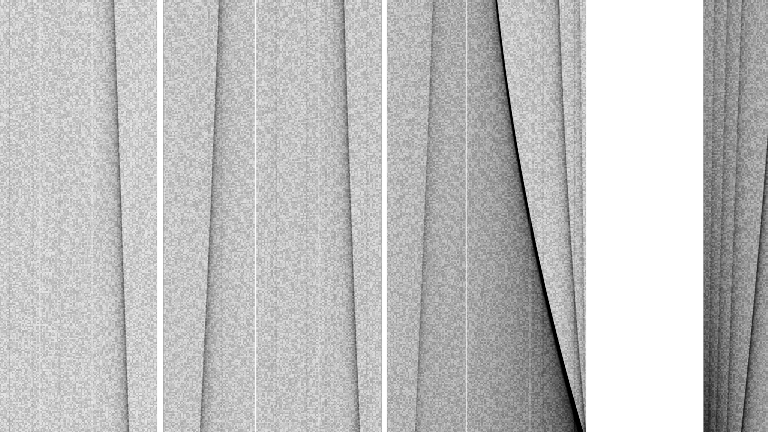
Reproduce this background procedurally as a WebGL 1 fragment shader.

```glsl
precision highp float;
// Grainy grey density plot: tall panels parted by white gaps, crossed by
// slanted dark folds. Each fold is a parabola with one sharp side and a quick
// fade on the other; fine upright streaks and sine-hash grain cover the panels.

uniform vec2 u_resolution;

#define GRAIN_CELLS vec2(512.0, 288.0)
#define GRAIN_AMOUNT 0.205
#define STREAK_COUNT 56
#define STREAK_DEPTH 0.10
#define FOLD_CORE 0.0011
#define FOLD_FADE 0.014
#define LINE_WIDTH 0.0009
#define MAIN_GLOW 0.30

float hash(vec2 p) {
  return fract(sin(dot(p, vec2(12.9898, 78.233))) * 43758.5453);
}

// Coverage of the interval from left to right, softened by one pixel
float band(float x, float left, float right) {
  float soft = 0.6 / u_resolution.x;
  return smoothstep(left - soft, left + soft, x)
       * (1.0 - smoothstep(right - soft, right + soft, x));
}

// Thin upright line
float hairline(float x, float center) {
  return band(x, center - LINE_WIDTH, center + LINE_WIDTH);
}

// Horizontal place of a fold; path holds start, slope and bend
float foldX(vec3 path, float down) {
  return path.x + down * (path.y + down * path.z);
}

// Ink beside a fold: side +1.0 fades to the left, -1.0 to the right
float foldInk(float x, float down, vec3 path, float side, float ink) {
  float d = side * (foldX(path, down) - x);
  float soft = 0.8 / u_resolution.x;
  float inside = smoothstep(-soft, soft, d);
  float away = max(d, 0.0);
  return ink * inside * sqrt(FOLD_CORE / (FOLD_CORE + away))
       * exp(-away / FOLD_FADE);
}

void main() {
  vec2 uv = gl_FragCoord.xy / u_resolution;
  float x = uv.x;
  float down = 1.0 - uv.y;

  // Panels and their base tones
  float first = band(x, -0.1, 0.2044);
  float second = band(x, 0.2129, 0.4967);
  float third = band(x, 0.5039, 0.7630);
  float fourth = band(x, 0.9160, 1.1);
  float panels = first + second + third + fourth;
  float tone = 0.80 * first + 0.77 * second + 0.735 * third + 0.67 * fourth;

  // Folds of the first two panels
  float ink = first * foldInk(x, down, vec3(0.1484, 0.0196, 0.0), 1.0, 0.52);
  ink += second * foldInk(x, down, vec3(0.2852, -0.021, -0.0038), -1.0, 0.46);
  ink += second * foldInk(x, down, vec3(0.4480, 0.0165, 0.0043), 1.0, 0.52);

  // Third panel: heavy main fold whose shade widens downward
  vec3 mainPath = vec3(0.6471, 0.060, 0.052);
  float mainDist = foldX(mainPath, down) - x;
  float soft = 0.8 / u_resolution.x;
  float behind = smoothstep(-soft, soft, mainDist);
  float reach = 0.045 + 0.045 * down;
  float mainInk = foldInk(x, down, mainPath, 1.0, 0.60) - 0.04 * (1.0 - behind);
  mainInk += behind * (0.14 + MAIN_GLOW * down * down)
           * exp(-max(mainDist, 0.0) / reach);
  mainInk += 0.45 * behind
           * (1.0 - smoothstep(0.0005, 0.003 + 0.005 * down, mainDist));
  mainInk += foldInk(x, down, vec3(0.5638, -0.021, -0.0024), -1.0, 0.30);
  mainInk += foldInk(x, down, vec3(0.7280, 0.0184, 0.0166), 1.0, 0.52);
  mainInk += foldInk(x, down, vec3(0.7550, 0.0078, 0.0), 1.0, 0.25);
  ink += third * mainInk;

  // Fourth panel: dark left margin and folds leaning left
  float lastInk = (0.10 + 0.38 * down * down) * exp(-max(x - 0.916, 0.0) / 0.035);
  lastInk += foldInk(x, down, vec3(1.012, -0.035, -0.012), -1.0, 0.62);
  lastInk += foldInk(x, down, vec3(0.966, -0.020, 0.0), -1.0, 0.28);
  lastInk += foldInk(x, down, vec3(0.947, -0.015, 0.0), -1.0, 0.22);
  lastInk += foldInk(x, down, vec3(0.930, -0.008, 0.0), -1.0, 0.18);
  ink += fourth * lastInk;

  // Scattered upright streaks, mostly faint and dark
  float streaks = 0.0;
  for (int i = 0; i < STREAK_COUNT; i++) {
    float id = float(i);
    float center = (id + hash(vec2(id, 3.7))) / float(STREAK_COUNT);
    float strength = hash(vec2(id, 9.1));
    streaks += (strength * strength - 0.1) * hairline(x, center);
  }
  tone -= ink + STREAK_DEPTH * streaks * panels;

  // Grain on a canvas-wide grid, weaker in deep shade
  float grain = hash(floor(uv * GRAIN_CELLS)) - 0.5;
  tone += GRAIN_AMOUNT * grain * smoothstep(-0.15, 0.45, tone);

  // Bright slits
  float slits = 0.95 * hairline(x, 0.3327) + 0.65 * hairline(x, 0.6074)
              + 0.30 * (hairline(x, 0.0520) + hairline(x, 0.1200))
              + 0.25 * (hairline(x, 0.4154) + hairline(x, 0.6900) * down);
  tone = mix(clamp(tone, 0.0, 1.0), 1.0, slits);

  // White paper shows in the gaps
  gl_FragColor = vec4(vec3(mix(1.0, tone, clamp(panels, 0.0, 1.0))), 1.0);
}
```
